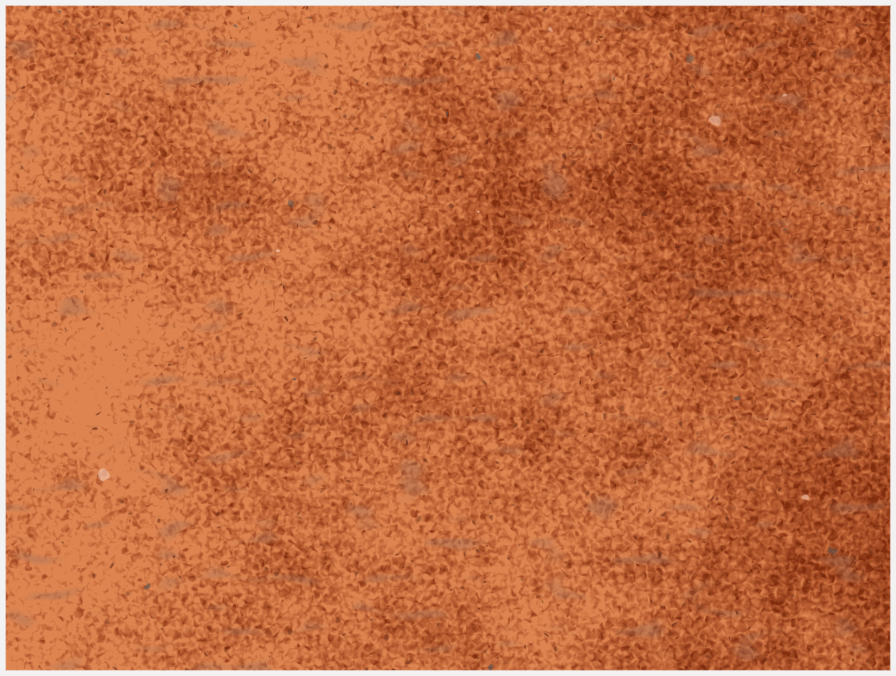
A Shadertoy shader for this texture:

```glsl
const vec3 DEEP_RUST  = vec3(0.59, 0.25, 0.11);
const vec3 TERRACOTTA = vec3(0.73, 0.37, 0.20);
const vec3 PALE_CLAY  = vec3(0.85, 0.50, 0.30);
const vec3 PIT_BROWN  = vec3(0.36, 0.14, 0.07);
const vec3 DUST       = vec3(0.64, 0.45, 0.36);
const vec3 CHIP_CREAM = vec3(0.95, 0.76, 0.66);
const vec3 FLECK_SLATE = vec3(0.33, 0.32, 0.31);
const vec3 FRAME_WHITE = vec3(0.95);

const float BASE_TONE = 0.77;
const float CLOUD_STRENGTH = 0.50;
const float GRAIN_STRENGTH = 0.80;
const float SPOT_STRENGTH = 0.50;
const float FRAME_WIDTH = 0.0085;

// Integer hash: two values in 0..1 per lattice cell
vec2 hash2(vec2 cell, float seed) {
    uvec2 q = uvec2(ivec2(cell) + 4096) * uvec2(1597u, 3821u);
    uint h = (q.x ^ q.y ^ (uint(seed) * 7919u)) * 747796405u;
    h = ((h >> 15u) ^ h) * 277803737u;
    h = ((h >> 13u) ^ h) * 668265u;
    h ^= h >> 16u;
    return vec2(h & 65535u, h >> 16u) / 65535.0;
}

float cornerSlope(vec2 cell, vec2 offset, float seed) {
    float angle = 6.2832 * hash2(cell, seed).x;
    return dot(vec2(cos(angle), sin(angle)), offset);
}

float gradientNoise(vec2 p, float seed) {
    vec2 i = floor(p), f = fract(p);
    vec2 u = f * f * f * (f * (f * 6.0 - 15.0) + 10.0);
    vec2 e = vec2(1.0, 0.0);
    float low = mix(cornerSlope(i, f, seed), cornerSlope(i + e.xy, f - e.xy, seed), u.x);
    float high = mix(cornerSlope(i + e.yx, f - e.yx, seed), cornerSlope(i + 1.0, f - 1.0, seed), u.x);
    return mix(low, high, u.y);
}

// Scattered irregular grains; radii are fractions of the canvas height
float grains(vec2 p, float cells, float density, vec2 radii, float soft, float seed) {
    vec2 home = floor(p * cells);
    float cover = 0.0;
    for (int y = -1; y <= 1; y++)
    for (int x = -1; x <= 1; x++) {
        vec2 cell = home + vec2(x, y);
        vec2 pick = hash2(cell, seed);
        vec2 shape = hash2(cell, seed + 2.0);
        vec2 d = p - (cell + hash2(cell, seed + 1.0)) / cells;
        float angle = 6.2832 * shape.x;
        d = mat2(cos(angle), sin(angle), -sin(angle), cos(angle)) * d;
        d.x *= mix(1.0, 1.7, shape.y);
        float radius = mix(radii.x, radii.y, pick.y * pick.y);
        float disc = 1.0 - smoothstep(-soft, soft, length(d) - radius);
        cover = max(cover, disc * step(pick.x, density) * mix(0.55, 1.0, shape.y));
    }
    return cover;
}

void mainImage(out vec4 fragColor, in vec2 fragCoord) {
    float pixel = 1.0 / iResolution.y;
    vec2 size = iResolution.xy * pixel;
    vec2 p = fragCoord * pixel;
    vec2 uv = p / size;
    float soft = max(pixel, 0.0018);

    // Ragged outlines for every grain
    vec2 warp = vec2(gradientNoise(p * 95.0, 1.0), gradientNoise(p * 95.0, 2.0));
    vec2 q = p + 0.0045 * warp;

    // Side light fading to the right, with a dim lower right corner
    float light = mix(0.20, -0.20, smoothstep(0.0, 1.0, uv.x));
    light -= 0.30 * smoothstep(0.65, 1.05, uv.x) * (1.0 - 0.6 * uv.y);

    // Stains and fine mineral grain
    float cloud = gradientNoise(p * 3.5, 3.0) + 0.7 * gradientNoise(p * 9.0, 4.0)
                + 0.5 * gradientNoise(p * 22.0, 5.0);
    float grain = gradientNoise(q * 105.0, 6.0) + 0.7 * gradientNoise(q * 180.0, 7.0);

    // Rusty spots in three sizes, denser inside stains
    float crowd = clamp(0.45 - 0.5 * cloud, 0.15, 0.85);
    float spots = grains(q, 75.0, crowd, vec2(0.003, 0.0065), soft, 10.0);
    spots = max(spots, 0.8 * grains(q, 38.0, 0.7 * crowd, vec2(0.005, 0.011), soft, 20.0));
    spots = max(spots, 0.5 * grains(q, 13.0, 0.2, vec2(0.009, 0.019), 2.0 * soft, 30.0));

    float tone = BASE_TONE + light + CLOUD_STRENGTH * cloud
               + GRAIN_STRENGTH * grain - SPOT_STRENGTH * spots;
    vec3 color = mix(DEEP_RUST, TERRACOTTA, clamp(2.0 * tone, -0.6, 1.0));
    color = mix(color, PALE_CLAY, clamp(2.0 * tone - 1.0, 0.0, 1.15));

    // Thin drifts of grey dust
    float dust = gradientNoise(p * vec2(14.0, 38.0), 8.0);
    color = mix(color, DUST, 0.40 * smoothstep(0.20, 0.55, dust));

    // Dark pits, slate flecks and cream chips
    float pitShare = 0.10 + 0.12 * uv.x;
    float pits = grains(q, 55.0, pitShare, vec2(0.0015, 0.004), soft, 40.0);
    color = mix(color, PIT_BROWN, 0.65 * pits);
    float flecks = grains(q, 11.0, 0.09, vec2(0.002, 0.006), soft, 50.0);
    color = mix(color, FLECK_SLATE, 0.8 * flecks);
    float chipShare = 0.04 + 0.16 * smoothstep(0.5, 1.0, uv.y);
    float chips = grains(q, 10.0, chipShare, vec2(0.002, 0.010), soft, 60.0);
    color = mix(color, CHIP_CREAM, chips);

    // Plain white frame
    vec2 edge = min(p, size - p);
    float inside = smoothstep(-pixel, pixel, min(edge.x, edge.y) - FRAME_WIDTH);
    fragColor = vec4(mix(FRAME_WHITE, color, inside), 1.0);
}
```
